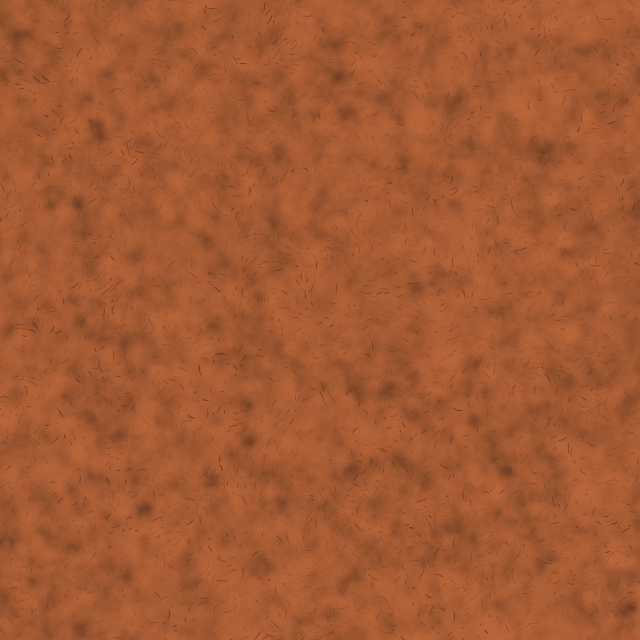
Write a Shadertoy shader that draws this texture.

```glsl
// Mottled terracotta clay with soft cloudy patches and fine, swirling dark fibres.

const vec3 CLAY = vec3(0.652, 0.357, 0.203);
const vec3 FIBRE_DARK = vec3(0.34, 0.17, 0.09);
const vec3 FIBRE_LIGHT = vec3(0.78, 0.45, 0.27);
const float TAU = 6.2831853;

// Three random values in 0..1 for a cell and a seed.
vec3 hash3(vec2 cell, float seed) {
    vec3 p = fract(vec3(cell.xyx + seed * 17.31) * vec3(0.1031, 0.1030, 0.0973));
    p += dot(p, p.yxz + 33.33);
    return fract((p.xxy + p.yzz) * p.zyx);
}

// Cellular noise: one soft spot of random sign and strength per cell.
float spotNoise(vec2 p, float seed) {
    vec2 base = floor(p);
    float sum = 0.0;
    for (int y = -1; y <= 1; y++)
    for (int x = -1; x <= 1; x++) {
        vec2 cell = base + vec2(x, y);
        vec3 rnd = hash3(cell, seed);
        vec2 offset = p - cell - rnd.xy;
        float falloff = max(0.0, 1.0 - dot(offset, offset));
        sum += (2.0 * rnd.z - 1.0) * falloff * falloff * falloff;
    }
    return sum;
}

// Layers of spots, from broad drifts to small smudges.
float mottle(vec2 uv) {
    return 0.14 * spotNoise(uv * 10.0, 1.0)
         + 0.62 * spotNoise(uv * 27.0, 2.0)
         + 0.62 * spotNoise(uv * 43.0, 3.0)
         + 0.32 * spotNoise(uv * 80.0, 4.0)
         + 0.12 * spotNoise(uv * 160.0, 6.0);
}

// Direction that neighbouring fibres share.
float flowAngle(vec2 uv) {
    return TAU * (spotNoise(uv * 12.0, 5.0) + 0.1);
}

// Coverage of a bent, tapered stroke lying along the x axis.
float stroke(vec2 p, float halfLength, float halfWidth, float bend, float pixel) {
    float t = abs(p.x) / halfLength;
    float slope = 2.0 * bend * p.x;
    float d = abs(p.y - bend * (p.x * p.x - 0.3 * halfLength * halfLength));
    d /= sqrt(1.0 + slope * slope);
    float edge = smoothstep(-0.7 * pixel, 0.7 * pixel, halfWidth * (1.0 - 0.6 * t * t) - d);
    return edge * (1.0 - smoothstep(0.6, 1.0, t));
}

// One fibre per cell, stronger in clusters; sizes are in units of the canvas.
float fibres(vec2 uv, float cells, float maxLength, float width, float seed, float pixel) {
    vec2 base = floor(uv * cells);
    float cover = 0.0;
    for (int y = -1; y <= 1; y++)
    for (int x = -1; x <= 1; x++) {
        vec2 cell = base + vec2(x, y);
        vec3 place = hash3(cell, seed);
        vec3 form = hash3(cell, seed + 1.0);
        vec2 centre = (cell + place.xy) / cells;
        float angle = flowAngle(centre) + 0.8 * (form.x - 0.5);
        vec2 along = vec2(cos(angle), sin(angle));
        vec2 q = uv - centre;
        q = vec2(dot(q, along), dot(q, vec2(-along.y, along.x)));
        float halfLength = 0.5 * maxLength * mix(0.22, 1.0, form.y * form.y);
        float bend = (form.z - 0.5) * 0.7 / halfLength;
        float halfWidth = 0.5 * width * mix(0.5, 1.2, place.z);
        float cluster = smoothstep(-0.5, 0.5, spotNoise(centre * 19.0, seed + 2.0));
        float strength = smoothstep(0.1, 1.0, fract(place.z * 7.0 + form.x));
        strength *= mix(0.35, 1.25, cluster);
        cover = max(cover, strength * stroke(q, halfLength, halfWidth, bend, pixel));
    }
    return min(cover, 1.0);
}

void mainImage(out vec4 fragColor, in vec2 fragCoord) {
    vec2 uv = fragCoord / iResolution.y;
    float pixel = 1.0 / iResolution.y;

    // Cloudy clay, with highlights flatter than shadows
    float cloud = mottle(uv);
    vec3 colour = CLAY * (1.0 + 0.145 * cloud - 0.05 * cloud * cloud);

    // Faint light hairs, then fine and bold dark fibres
    float hairs = fibres(uv, 80.0, 0.023, 0.0012, 11.0, pixel);
    float fine = fibres(uv, 105.0, 0.018, 0.0011, 21.0, pixel);
    float bold = fibres(uv, 64.0, 0.022, 0.0016, 31.0, pixel);
    colour = mix(colour, FIBRE_LIGHT, 0.24 * hairs);
    colour = mix(colour, FIBRE_DARK, 0.38 * fine);
    colour = mix(colour, FIBRE_DARK, 0.58 * bold);

    fragColor = vec4(colour, 1.0);
}
```
